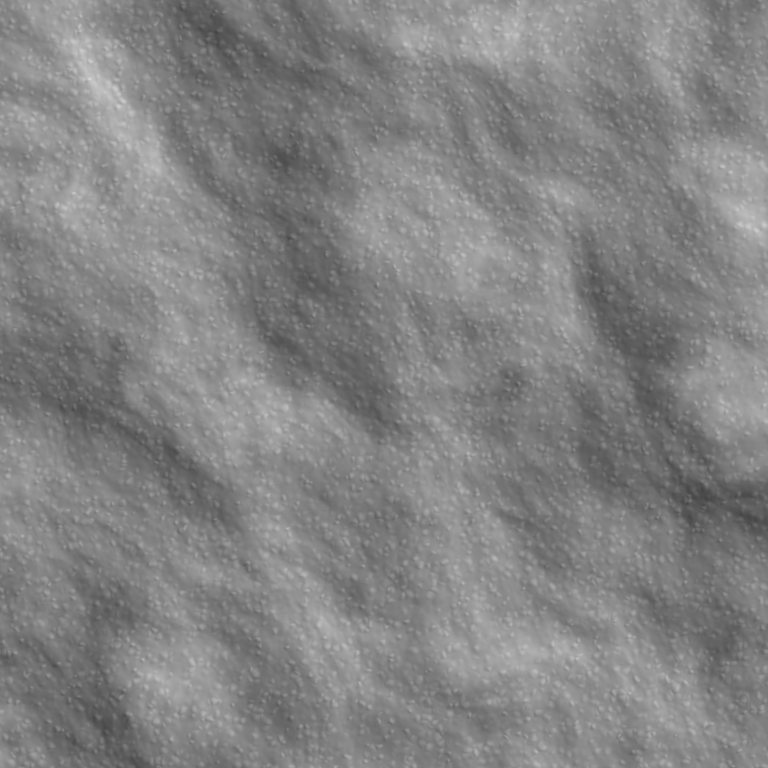
Reproduce this texture procedurally as a Shadertoy shader.

```glsl
// Grey, rough ground under slanting light: the slope of a bent fractal height
// field, taken across its diagonal ridges, gives the soft light and dark folds.
// Small side-lit grains of uneven outline are scattered by a jittered grid.

#define BASE_TONE 0.504
#define DARKEST_TONE 0.29
#define RELIEF 0.104        // contrast of the broadest folds
#define ROUGHNESS 0.69      // contrast kept from each octave to the next
#define FOLD_FREQUENCY 3.0  // broad folds per canvas height
#define RIDGE_STRETCH 0.85  // below 1 lengthens features along the ridges
#define RIDGE_ANGLE -0.88   // radians, running down to the right
#define BEND 0.05           // how far the folds wander from straight
#define SLOPE_STEP 0.0015
#define GRAIN_CELLS 106.0
#define GRAIN_LIGHT 0.125
#define OCTAVES 6

// Integer hash: two values from 0 to 1 for each lattice cell
vec2 hash2(vec2 cell, uint seed) {
    uvec2 q = uvec2(ivec2(cell)) + uvec2(seed * 747u, seed * 2891u);
    q = q * 1664525u + 1013904223u;
    q.x += q.y * 1664525u;
    q.y += q.x * 1664525u;
    q ^= q >> 16u;
    q.x += q.y * 1664525u;
    q.y += q.x * 1664525u;
    q ^= q >> 16u;
    return vec2(q & 0xffffu) / 65535.0;
}

mat2 rotation(float angle) {
    float c = cos(angle), s = sin(angle);
    return mat2(c, s, -s, c);
}

float cornerRamp(vec2 cell, vec2 offset, uint seed) {
    return dot(hash2(cell, seed) * 2.0 - 1.0, offset);
}

float gradientNoise(vec2 p, uint seed) {
    vec2 cell = floor(p), f = p - cell;
    vec2 u = f * f * f * (f * (f * 6.0 - 15.0) + 10.0);
    vec2 e = vec2(1.0, 0.0);
    float low = mix(cornerRamp(cell, f, seed), cornerRamp(cell + e.xy, f - e.xy, seed), u.x);
    float high = mix(cornerRamp(cell + e.yx, f - e.yx, seed), cornerRamp(cell + e.xx, f - e.xx, seed), u.x);
    return mix(low, high, u.y);
}

vec2 noisePair(vec2 p, uint seed) {
    return vec2(gradientNoise(p, seed), gradientNoise(p, seed + 1u));
}

// Fractal height; each octave is turned to hide the lattice
float height(vec2 p) {
    float sum = 0.0, slope = RELIEF, frequency = FOLD_FREQUENCY;
    for (int i = 0; i < OCTAVES; i++) {
        vec2 q = rotation(0.45 * float(i)) * p * frequency;
        sum += slope / frequency * gradientNoise(q + 7.3, uint(i + 3));
        slope *= ROUGHNESS;
        frequency *= 2.07;
    }
    return sum;
}

// Soft specks of mixed size and strength
float grains(vec2 p) {
    vec2 cell = floor(p);
    float light = 0.0;
    for (int y = -1; y <= 1; y++) {
        for (int x = -1; x <= 1; x++) {
            vec2 id = cell + vec2(x, y);
            vec2 kind = hash2(id, 41u);
            float radius = mix(0.45, 0.8, kind.x);
            float distanceToGrain = length(p - id - hash2(id, 29u));
            float spot = 1.0 - smoothstep(0.0, radius, distanceToGrain);
            light = max(light, spot * kind.y * sqrt(kind.y));
        }
    }
    return light;
}

void mainImage(out vec4 fragColor, in vec2 fragCoord) {
    vec2 uv = fragCoord / iResolution.y;

    // Ridge frame: x along the folds, y across them, towards the light
    vec2 p = rotation(-RIDGE_ANGLE) * uv;
    p.x *= RIDGE_STRETCH;
    p += BEND * noisePair(p * 7.0, 60u);

    // Light and shade from the slope across the ridges
    vec2 across = vec2(0.0, SLOPE_STEP);
    float slope = (height(p + across) - height(p - across)) / (2.0 * SLOPE_STEP);
    float tone = max(BASE_TONE + slope, DARKEST_TONE);

    // Grains with distorted outlines, each shading the side away from the light
    vec2 grainSpace = uv * GRAIN_CELLS;
    grainSpace += 0.5 * noisePair(grainSpace * 0.9, 70u);
    vec2 towardsLight = rotation(RIDGE_ANGLE) * vec2(0.0, 0.4);
    tone += GRAIN_LIGHT * (grains(grainSpace) - 0.5 * grains(grainSpace + towardsLight));
    fragColor = vec4(vec3(tone), 1.0);
}
```
